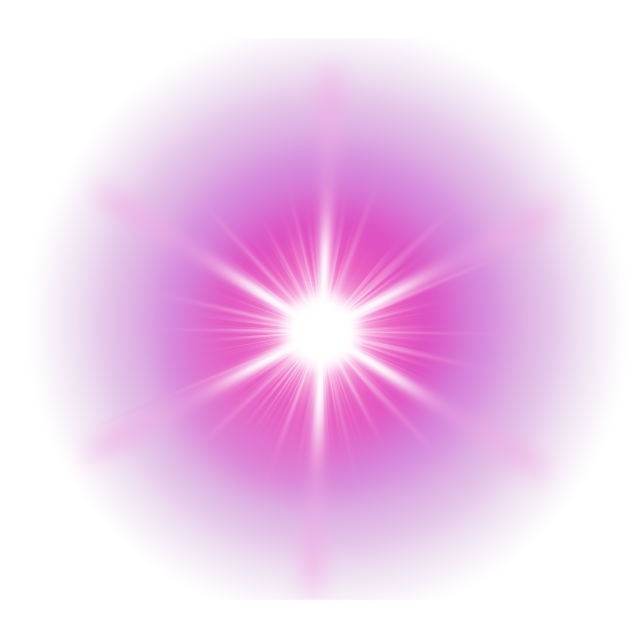
Write a three.js fragment shader that draws this background.

```glsl
// Draws a white starburst with pink rays inside a soft magenta and violet halo on white.
varying vec2 vUv;

vec2 hashGradient(vec2 cell) {
  float h = fract(sin(dot(cell, vec2(127.1, 311.7))) * 4375.85) * 6.28318;
  return vec2(cos(h), sin(h));
}

float gradientNoise(vec2 p) {
  vec2 i = floor(p), f = fract(p);
  vec2 u = f * f * f * (f * (f * 6.0 - 15.0) + 10.0);
  float a = dot(hashGradient(i), f);
  float b = dot(hashGradient(i + vec2(1.0, 0.0)), f - vec2(1.0, 0.0));
  float c = dot(hashGradient(i + vec2(0.0, 1.0)), f - vec2(0.0, 1.0));
  float d = dot(hashGradient(i + vec2(1.0)), f - vec2(1.0));
  return mix(mix(a, b, u.x), mix(c, d, u.x), u.y);
}

// Soft profile across spokes that repeat every `spacing` degrees
float spokes(vec2 p, float angle, float spacing, float width) {
  float s = radians(spacing);
  float a = mod(atan(p.y, p.x) - radians(angle) + 0.5 * s, s) - 0.5 * s;
  float offset = length(p) * a / width;
  return exp(-offset * offset);
}

float fade(float start, float end, float r) {
  return 1.0 - smoothstep(start, end, r);
}

vec3 haloColor(float r) {
  vec3 c = mix(vec3(0.92, 0.37, 0.75), vec3(0.87, 0.32, 0.76), smoothstep(0.07, 0.16, r));
  c = mix(c, vec3(0.84, 0.52, 0.86), smoothstep(0.14, 0.245, r));
  c = mix(c, vec3(0.88, 0.73, 0.90), smoothstep(0.22, 0.335, r));
  c = mix(c, vec3(0.95, 0.91, 0.96), smoothstep(0.31, 0.425, r));
  return mix(c, vec3(1.0), smoothstep(0.40, 0.48, r));
}

void main() {
  vec2 p = vUv - vec2(0.503, 0.482);
  float r = length(p);
  vec2 dir = p / max(r, 0.0001);

  // Halo, cut flat at the top and bottom
  vec2 haloOffset = vUv - vec2(0.513, 0.498);
  vec3 color = haloColor(length(haloOffset));
  color = mix(color, vec3(0.93, 0.42, 0.77),
    0.5 * fade(0.08, 0.23, length(p + vec2(0.05, 0.07))));

  // Fine streaks scattered around the core
  float streaks = smoothstep(0.02, 0.5, gradientNoise(dir * 17.0 + 4.3));
  streaks += 0.6 * smoothstep(0.05, 0.5, gradientNoise(dir * 31.0 + 9.7));
  color = mix(color, vec3(0.98, 0.66, 0.86), 0.55 * min(streaks, 1.0) * fade(0.06, 0.21, r));

  // Thin rays
  float thin = 0.45 * spokes(p, 43.0, 90.0, 0.0035 + 0.008 * r) * fade(0.12, 0.37, r);
  thin += 0.50 * spokes(p, 22.8, 180.0, 0.003) * fade(0.18, 0.42, r);
  thin += 0.55 * spokes(p, 167.0, 180.0, 0.004) * fade(0.08, 0.34, r);
  thin += 0.40 * spokes(p, 179.2, 180.0, 0.0025) * fade(0.08, 0.36, r);
  thin += 0.40 * spokes(p, 69.5, 180.0, 0.005) * fade(0.10, 0.29, r);
  thin += 0.35 * spokes(p, 103.0, 180.0, 0.004) * fade(0.08, 0.28, r);
  thin += 0.30 * spokes(p, 80.0, 180.0, 0.004) * fade(0.10, 0.27, r);
  thin += 0.30 * spokes(p, 118.0, 180.0, 0.004) * fade(0.08, 0.23, r);
  vec3 thinColor = mix(vec3(1.0, 0.86, 0.95), vec3(0.95, 0.60, 0.86), smoothstep(0.06, 0.20, r));
  color = mix(color, thinColor, min(thin, 1.0));

  // Six broad rays: pale flared tails, then bright inner blades
  float tail = spokes(p, 27.8, 60.0, 0.005 + 0.055 * r);
  float tailStrength = 0.30 * fade(0.16, 0.30, r) + 0.48 * smoothstep(0.18, 0.34, r) * fade(0.36, 0.45, r);
  color = mix(color, vec3(0.95, 0.68, 0.90), tail * tailStrength);
  float blade = spokes(p, 27.8, 60.0, 0.007 + 0.024 * r);
  vec3 bladeColor = mix(vec3(1.0), vec3(0.97, 0.70, 0.88), smoothstep(0.12, 0.25, r));
  color = mix(color, bladeColor, 0.95 * blade * fade(0.08, 0.27, r));

  // Core glow with a ragged edge that follows the streaks
  float glow = exp(-pow(r / (0.076 + 0.012 * min(streaks, 1.0)), 3.0));
  color = mix(color, vec3(1.0, 0.97, 0.99), glow);
  color = mix(color, vec3(1.0), fade(0.035, 0.075, r));

  float band = fade(0.4375, 0.4405, abs(vUv.y - 0.5015));
  gl_FragColor = vec4(mix(vec3(1.0), color, band), 1.0);
}
```
